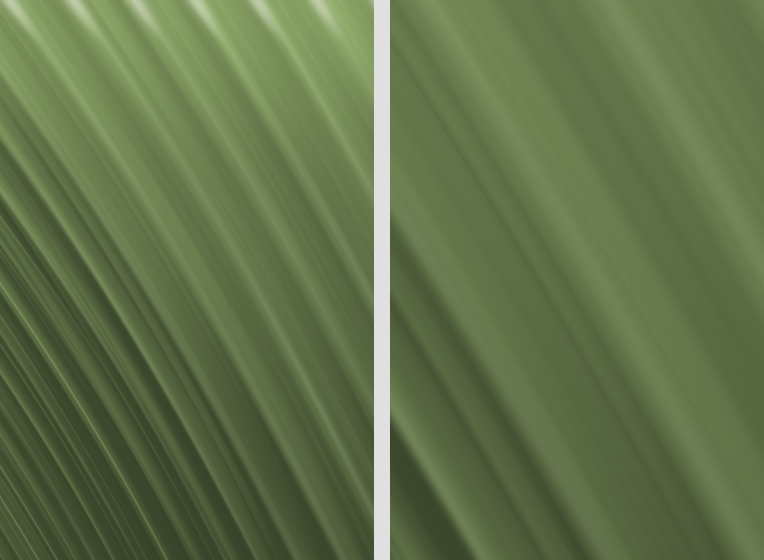
Left, the full canvas; right, a detail of the centre.
This background is drawn by a Shadertoy shader. Its source:

```glsl
#define PLEAT_PERIOD 0.163
#define PLEAT_PHASE 0.04
#define SLANT 0.70
#define BEND 0.12
#define FLARE 0.06
#define SQUEEZE 0.6
#define LEAF_TINT vec3(0.84, 1.0, 0.62)
#define PALE_TINT vec3(0.78, 0.82, 0.70)
#define GRAIN 0.115

float hash(vec2 p) {
    p = fract(p * vec2(0.1031, 0.1137));
    p += dot(p, p.yx + 33.33);
    return fract((p.x + p.y) * p.x * 7.31);
}

float noise(vec2 p) {
    vec2 cell = floor(p), f = fract(p);
    f = f * f * (3.0 - 2.0 * f);
    cell += 100.0;
    return mix(mix(hash(cell), hash(cell + vec2(1, 0)), f.x),
               mix(hash(cell + vec2(0, 1)), hash(cell + vec2(1, 1)), f.x), f.y);
}

// Slow fall of light across a fold, then a steep rise to the next crest
float pleat(float phase, float edge) {
    float s = fract(phase);
    return 1.0 - smoothstep(0.0, 0.88, s) + smoothstep(1.0 - edge, 1.0, s);
}

// Narrow bright line at every whole phase
float crest(float phase, float width) {
    float s = abs(fract(phase + 0.5) - 0.5) / width;
    return exp(-s * s);
}

// Fine streaks drawn out along the folds
float streaks(float across, float along) {
    float sum = 0.0, amp = 0.45, freq = 19.0;
    for (int i = 0; i < 4; i++) {
        sum += amp * (noise(vec2(across * freq, along * 1.7 + float(i) * 9.0)) - 0.5);
        freq *= 1.9;
        amp *= 0.78;
    }
    return sum;
}

void mainImage(out vec4 fragColor, in vec2 fragCoord) {
    // Width is one unit; depth runs down from the top edge
    float x = fragCoord.x / iResolution.x;
    float depth = (iResolution.y - fragCoord.y) / iResolution.x;
    float across = x * (1.0 + BEND * depth) - SLANT * depth;
    across -= FLARE * depth * depth * (1.0 - x) * (1.0 - x);

    // Broad light and the dark diagonal valley
    float valley = (across + 0.6) / 0.38;
    float light = 0.56 - 0.155 * depth - 0.085 * exp(-valley * valley);
    light += 0.06 * smoothstep(0.5, 0.0, depth) * (0.8 + 0.4 * x);

    // Wide folds, crowded to the left and softer towards the right
    float soft = smoothstep(-0.5, 0.6, across);
    float left = max(-across, 0.0);
    float squeezed = across - SQUEEZE * left * left;
    float wobble = 0.05 * (noise(vec2(across * 5.0, depth * 0.8)) - 0.5) * (1.0 - soft);
    float phase = (squeezed + wobble - PLEAT_PHASE) / PLEAT_PERIOD;
    float relief = mix(0.14, 0.06, soft) * smoothstep(-1.0, -0.5, across);
    light += relief * (pleat(phase, mix(0.13, 0.3, soft)) - 0.53);
    float ridge = crest(phase - 0.03, mix(0.06, 0.085, soft));
    ridge *= 0.4 + 0.6 * noise(vec2(floor(phase + 0.5) * 3.7, depth * 3.0));
    light += 0.05 * ridge;

    // Lesser folds between them, coming and going along their length
    float lesserPhase = (squeezed - wobble) / 0.091 + 0.3;
    float presence = noise(vec2(floor(lesserPhase + 0.15) * 5.3, depth * 1.5));
    presence *= smoothstep(-0.9, -0.4, across);
    light += mix(0.085, 0.035, soft) * presence * (pleat(lesserPhase, 0.15) - 0.51);

    // Thin sharp folds in the lower left
    float fine = 1.0 - smoothstep(-0.6, -0.2, across);
    float finePhase = (across + 1.5 * wobble) / 0.07;
    float strength = 0.2 + 0.8 * hash(vec2(floor(finePhase + 0.5), 4.0));
    light += fine * (0.045 * (pleat(finePhase, 0.2) - 0.53)
                   + 0.12 * strength * crest(finePhase, 0.055));

    light += GRAIN * streaks(across, depth) * mix(1.1, 0.7, soft);
    light = max(light, 0.215 + 0.25 * light);

    // Greyer crests and pale glints along the top edge
    vec3 color = light * LEAF_TINT;
    color += vec3(0.012, 0.0, 0.03) * ridge * (1.0 - fine);
    float glintFade = smoothstep(0.13, 0.0, depth);
    float glint = crest(phase + 0.05, 0.08 + 0.05 * glintFade) * glintFade;
    color = mix(color, PALE_TINT, 0.85 * glint);

    fragColor = vec4(clamp(color, 0.0, 1.0), 1.0);
}
```
